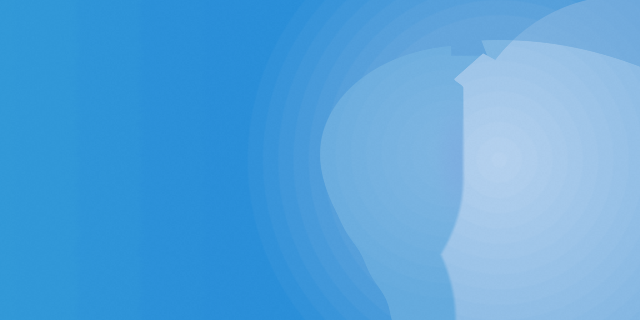
Give the GLSL for this background, as a WebGL 1 fragment shader.

```glsl
precision highp float;
// Flat blue backdrop with a radial glow and two overlapping translucent lobes.
uniform vec2 u_resolution;

// Smooth coverage of the region where d is positive.
float cover(float d, float softness) {
  float w = max(softness, 0.6 / u_resolution.y);
  return smoothstep(-w, w, d);
}

float crisp(float d) {
  return cover(d, 0.0);
}

float hash(vec2 p) {
  return fract(sin(dot(p, vec2(12.9898, 78.233))) * 43758.55);
}

// Staircase of the given number of steps per unit, with narrow ramps.
float terrace(float d, float steps) {
  float s = d * steps;
  return (floor(s) + smoothstep(0.42, 0.58, fract(s))) / steps;
}

float bandedDistance(vec2 p, vec2 center) {
  return terrace(length(p - center), 21.0);
}

// Blue field with ragged vertical bands, lightening towards the glow.
vec3 backdrop(vec2 p, float glow) {
  float ragged = p.x + 0.014 * (hash(vec2(floor(p.y * 96.0), 3.0)) - 0.5);
  float band = mix(p.x, terrace(ragged + 0.06, 5.0) - 0.06, 0.75);
  vec3 base = mix(vec3(0.193, 0.598, 0.845), vec3(0.165, 0.56, 0.848),
                  smoothstep(0.0, 0.72, band));
  return mix(base, vec3(0.395, 0.65, 0.862), clamp((0.81 - glow) / 0.38, 0.0, 1.0));
}

// Left lobe: elliptical top, tapering lower side, cut flat near the notch.
float leftLobe(vec2 p) {
  vec2 q = (p - vec2(1.458, 0.482)) / vec2(0.458, 0.34);
  float dome = (1.0 - length(q)) * 0.36;
  float side = p.x - 1.0 - 0.245 * smoothstep(0.482, 1.1, p.y)
             - 0.004 * sin(p.y * 42.0) * smoothstep(0.62, 0.8, p.y);
  float body = p.y < 0.482 ? dome : side;
  float cut = max(1.41 - p.x, p.y - 0.174);
  return crisp(body) * crisp(cut);
}

// Left boundary of the bright lobe, curving into a kink near the bottom.
float brightEdge(float y) {
  float above = 1.0 - clamp((0.795 - y) / 0.235, 0.0, 1.0);
  float below = 1.0 - clamp((y - 0.795) / 0.205, 0.0, 1.0);
  float bend = y < 0.795 ? 0.07 * (1.0 - above * above)
                         : 0.046 * (1.0 - below * below);
  return 1.378 + bend - 0.029 * (1.0 - smoothstep(0.245, 0.275, y));
}

void main() {
  // Height units, with y measured down from the top.
  vec2 p = gl_FragCoord.xy / u_resolution.y;
  p.x *= 2.0 * u_resolution.y / u_resolution.x;
  p.y = 1.0 - p.y;

  float glow = bandedDistance(p, vec2(1.56, 0.5));
  vec3 color = backdrop(p, glow);

  // Left lobe with its own gradient and a cooler shade beside the inner edge.
  float inner = bandedDistance(p, vec2(1.406, 0.48));
  vec3 leftColor = mix(vec3(0.495, 0.712, 0.884), vec3(0.395, 0.668, 0.868),
                       pow(clamp(inner / 0.46, 0.0, 1.0), 1.5));
  float shade = 1.0 - smoothstep(0.0, 1.0, length((p - vec2(1.43, 0.5)) / vec2(0.09, 0.24)));
  leftColor = mix(leftColor, vec3(0.49, 0.685, 0.88), shade);
  color = mix(color, leftColor, leftLobe(p));

  // Large disc and shallow arch that bound the right side.
  float disc = crisp(0.509 - length(p - vec2(1.953, 0.495)));
  float arch = crisp(p.y - 0.125 - 0.435 * pow(abs(p.x - 1.563), 2.0));
  vec3 discColor = vec3(0.54, 0.73, 0.89) - vec3(0.16, 0.10, 0.04) * glow;
  color = mix(color, discColor, disc * (1.0 - arch));

  // Pale sliver under the arch, left of the disc.
  float sliver = arch * crisp(p.x - 1.505 - 0.38 * (p.y - 0.128));
  color = mix(color, vec3(0.49, 0.71, 0.882), sliver * (1.0 - disc));

  // Bright lobe with a pointed upper corner and a small notch.
  float softness = mix(0.002, 0.008, smoothstep(0.25, 0.5, p.y));
  float side = cover(p.x - brightEdge(p.y), softness);
  float tip = crisp(p.y - 0.247 + 0.886 * (p.x - 1.419));
  float notch = crisp(p.y - 0.167 - 0.533 * (p.x - 1.51));
  vec3 brightColor = vec3(0.71, 0.82, 0.932) - vec3(0.30, 0.16, 0.07) * glow;
  color = mix(color, brightColor, side * tip * max(notch, disc) * arch);

  // Faint grain.
  color += 0.008 * (hash(floor(p * 256.0)) - 0.5);
  gl_FragColor = vec4(color, 1.0);
}
```
